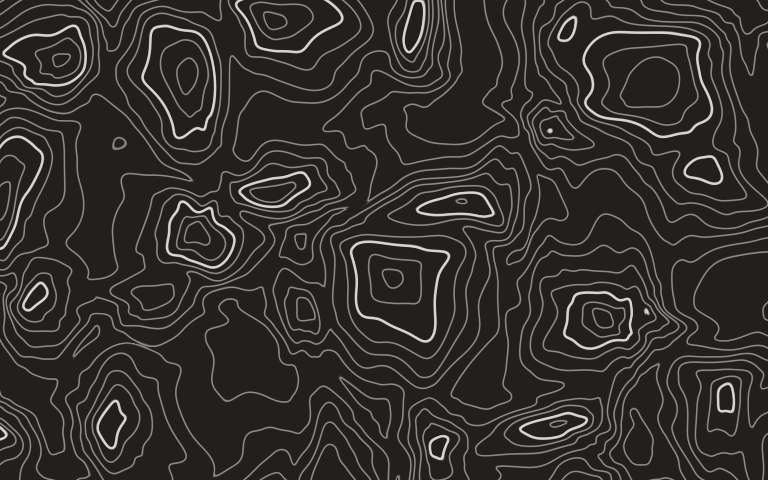
A WebGL 2 fragment shader for this pattern:

```glsl
#version 300 es
precision highp float;
// Draws a dark topographic map: pale contour lines around scattered irregular hills.

uniform vec2 u_resolution;
out vec4 fragColor;

const vec3 GROUND = vec3(0.137, 0.121, 0.114);
const vec3 THIN_INK = vec3(0.56, 0.55, 0.54);
const vec3 BOLD_INK = vec3(0.84, 0.84, 0.82);

const float HILLS_PER_HEIGHT = 3.6;
const float BOLD_LEVEL = 7.0;
const float VALLEY_FLOOR = 0.4;
const float BLEND = 1.2;          // higher values give sharper valleys
const float THIN_HALF = 0.0016;   // half widths, in canvas heights
const float BOLD_HALF = 0.0027;

vec2 hash2(vec2 cell, float seed) {
    vec3 q = fract(cell.xyx * vec3(0.1031, 0.1030, 0.0973) + seed * 0.137);
    q += dot(q, q.yzx + 33.33);
    return fract((q.xx + q.yz) * q.zy);
}

mat2 rotation(float angle) {
    float c = cos(angle), s = sin(angle);
    return mat2(c, s, -s, c);
}

// Layered sines bend the plane, from broad sweeps down to small wobbles.
vec2 warp(vec2 p, float amplitude, float frequency) {
    mat2 turn = rotation(1.1);
    for (int i = 0; i < 5; i++) {
        vec2 direction = turn * p + float(i) * 1.7;
        p += amplitude * sin(frequency * direction.yx + vec2(0.4, 2.3));
        amplitude *= 0.57;
        frequency *= 1.8;
        turn *= rotation(0.8);
    }
    return p;
}

// One stretched, rounded cone; its height is counted in contour levels.
float hill(vec2 offset, vec2 shape, vec2 size) {
    offset = rotation(shape.x * 6.2832) * offset;
    float stretch = mix(1.0, 1.45, shape.y);
    offset *= vec2(1.0 / stretch, stretch * 0.9);
    float summit = BOLD_LEVEL + mix(-0.3, 3.2, size.x);
    float slope = mix(10.5, 17.0, size.y);
    return summit - slope * (sqrt(dot(offset, offset) + 0.005) - 0.07);
}

// Cellular terrain: a smooth maximum over the hills of nearby cells.
float terrain(vec2 uv) {
    vec2 p = warp(uv * HILLS_PER_HEIGHT + 7.3, 0.115, 3.0);
    vec2 home = floor(p);
    float total = exp(BLEND * VALLEY_FLOOR);
    for (int y = -2; y <= 2; y++) {
        for (int x = -2; x <= 2; x++) {
            vec2 cell = home + vec2(x, y);
            vec2 centre = cell + 0.5 + 0.65 * (hash2(cell, 1.0) - 0.5);
            float h = hill(p - centre, hash2(cell, 2.0), hash2(cell, 3.0));
            total += exp(BLEND * h);
        }
    }
    return log(total) / BLEND;
}

float stroke(float dist, float halfWidth, float pixel) {
    return 1.0 - smoothstep(halfWidth - 0.7 * pixel, halfWidth + 0.7 * pixel, dist);
}

void main() {
    float pixel = 1.0 / u_resolution.y;
    vec2 uv = gl_FragCoord.xy * pixel;

    // Divide by the slope so that lines keep an even width.
    vec2 delta = vec2(0.001, 0.0);
    float height = terrain(uv);
    vec2 rise = vec2(terrain(uv + delta.xy), terrain(uv + delta.yx)) - height;
    float steepness = max(length(rise) / delta.x, 5.0);
    float level = floor(height + 0.5);
    float dist = abs(height - level) / steepness;

    // Every contour is thin, except the bold ring around each summit.
    bool bold = abs(level - BOLD_LEVEL) < 0.5;
    float halfWidth = bold ? BOLD_HALF : THIN_HALF;
    vec3 ink = bold ? BOLD_INK : THIN_INK;
    vec3 colour = mix(GROUND, ink, stroke(dist, halfWidth, pixel));
    fragColor = vec4(colour, 1.0);
}
```
